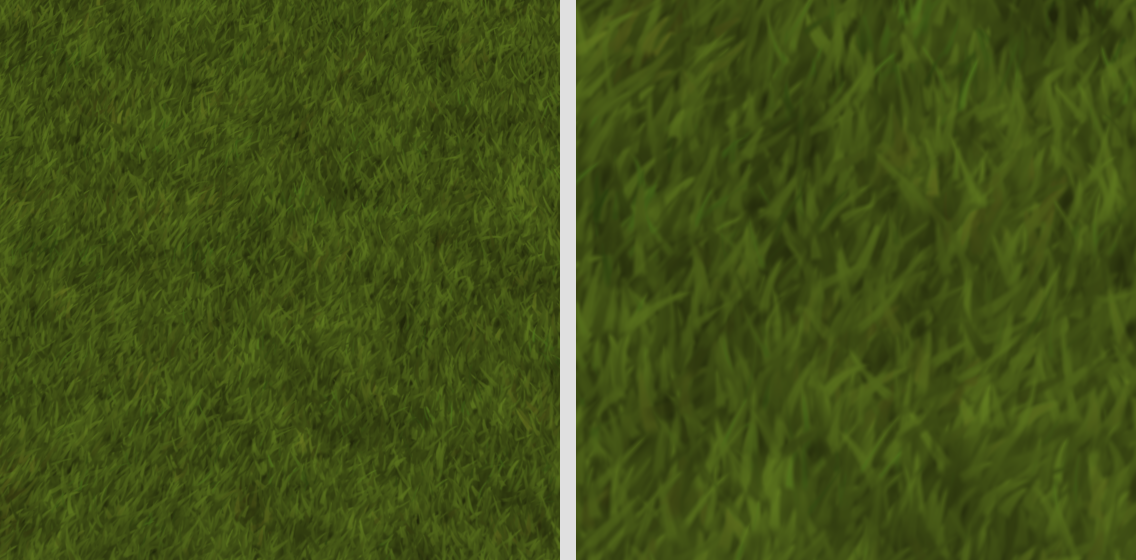
Left: the whole. Right: its middle third, enlarged.
A Shadertoy shader for this texture:

```glsl
// Soft, dense meadow grass: layered leaning blades over shaded ground, finer toward the top.
#define LAYERS 13
#define CELL 0.036
#define BLADE_LENGTH 0.031
#define BLADE_WIDTH 0.0036
#define SOFTNESS 0.0023
#define LEAN 0.27
#define LEAN_SPREAD 1.1
#define TONE_MEAN 0.69
#define TONE_SPREAD 0.95
#define CLUMP_CONTRAST 0.27
#define PERSPECTIVE 0.38

const vec3 SHADE_GREEN = vec3(0.160, 0.195, 0.048);
const vec3 LIT_GREEN   = vec3(0.320, 0.406, 0.102);
const vec3 DRY_TINT    = vec3(1.08, 0.95, 1.00);
const vec3 FRESH_TINT  = vec3(0.89, 1.03, 0.95);

vec4 hash4(vec3 p) {
    vec4 q = fract(p.xyzx * vec4(0.1031, 0.1030, 0.0973, 0.1099));
    q += dot(q, q.wzxy + 33.33);
    return fract((q.xxyz + q.yzzw) * q.zywx);
}

float cornerSlope(vec2 cell, vec2 offset) {
    float angle = 6.2832 * hash4(vec3(cell, 91.0)).x;
    return dot(vec2(cos(angle), sin(angle)), offset);
}

// Gradient noise, roughly -0.7 to 0.7
float gradientNoise(vec2 p) {
    vec2 i = floor(p), f = p - i;
    vec2 u = f * f * f * (f * (f * 6.0 - 15.0) + 10.0);
    vec2 e = vec2(1.0, 0.0);
    float low  = mix(cornerSlope(i, f), cornerSlope(i + e, f - e), u.x);
    float high = mix(cornerSlope(i + e.yx, f - e.yx), cornerSlope(i + 1.0, f - 1.0), u.x);
    return mix(low, high, u.y);
}

// Coverage of one tapered, bent blade; height runs from root -1 to tip 1
float bladeMask(vec2 d, float lean, float halfLength, float width, float bend, out float height) {
    float c = cos(lean), s = sin(lean);
    vec2 q = vec2(c * d.x - s * d.y, s * d.x + c * d.y);
    height = q.y / halfLength;
    q.x -= bend * halfLength * height * height;
    float halfWidth = width * (0.75 - 0.45 * height);
    float side = 1.0 - smoothstep(halfWidth - SOFTNESS, halfWidth + SOFTNESS, abs(q.x));
    return side * (1.0 - smoothstep(0.6, 1.0, abs(height)));
}

vec3 grassColor(float tone, float tint) {
    vec3 color = mix(SHADE_GREEN, LIT_GREEN, clamp(tone, -0.2, 1.35));
    color *= mix(vec3(1.0), DRY_TINT, smoothstep(0.3, 1.0, tint));
    return color * mix(vec3(1.0), FRESH_TINT, smoothstep(0.2, 0.9, -tint));
}

void mainImage(out vec4 fragColor, in vec2 fragCoord) {
    vec2 uv = fragCoord / iResolution.y;

    // Ground plane: blades shrink gently with distance
    vec2 p = vec2((uv.x - 0.5) * (1.0 + PERSPECTIVE * uv.y),
                  uv.y + 0.5 * PERSPECTIVE * uv.y * uv.y) + 3.0;
    vec2 slanted = vec2(p.x - 0.3 * p.y, p.y);

    // Clumps, patches of dry grass and the wind direction
    float clump = gradientNoise(p * 6.0) + 0.9 * gradientNoise(p * 14.0 + 5.0)
                + 0.9 * gradientNoise(slanted * vec2(34.0, 24.0) + 9.0);
    float patchTint = 0.7 * gradientNoise(p * 9.0 + 40.0);
    float wind = LEAN + 0.5 * gradientNoise(p * 4.0 + 20.0);

    // Shadowed thatch
    float thatch = gradientNoise(slanted * vec2(95.0, 52.0));
    float tone = 0.30 + 0.35 * thatch;
    float tint = patchTint + 0.1;

    // Blades, from the deepest layer to the topmost
    for (int layer = 0; layer < LAYERS; layer++) {
        float depth = float(layer) / float(LAYERS - 1);
        vec2 g = p / CELL + vec2(0.37, 0.61) * float(layer);
        vec2 home = floor(g);
        for (int k = 0; k < 9; k++) {
            vec2 cell = home + vec2(k % 3 - 1, k / 3 - 1);
            vec4 place = hash4(vec3(cell, float(layer)));
            vec4 look = hash4(vec3(cell, float(layer) + 50.0));
            float lean = wind + (place.z + look.w - 1.0) * LEAN_SPREAD;
            float halfLength = BLADE_LENGTH * mix(0.4, 1.0, place.w);
            float width = BLADE_WIDTH * mix(0.6, 1.35, look.x);
            float height;
            float mask = bladeMask((g - cell - place.xy) * CELL, lean, halfLength, width,
                                   (look.y - 0.5) * 0.35, height);
            float bladeTone = TONE_MEAN + TONE_SPREAD * (look.z - 0.5)
                            + 0.13 * (depth - 0.5) + 0.12 * height;
            float cover = mask * mix(0.55, 0.85, look.y);
            tone = mix(tone, bladeTone, cover);
            tint = mix(tint, patchTint + 1.5 * (look.x - 0.5), cover);
        }
    }

    // Broad light variation and scattered slim dark gaps
    tone += CLUMP_CONTRAST * clump;
    float gap = gradientNoise(slanted * vec2(62.0, 34.0) + 11.0);
    tone -= 0.35 * smoothstep(0.2, 0.6, gap);

    fragColor = vec4(grassColor(tone, tint), 1.0);
}
```
